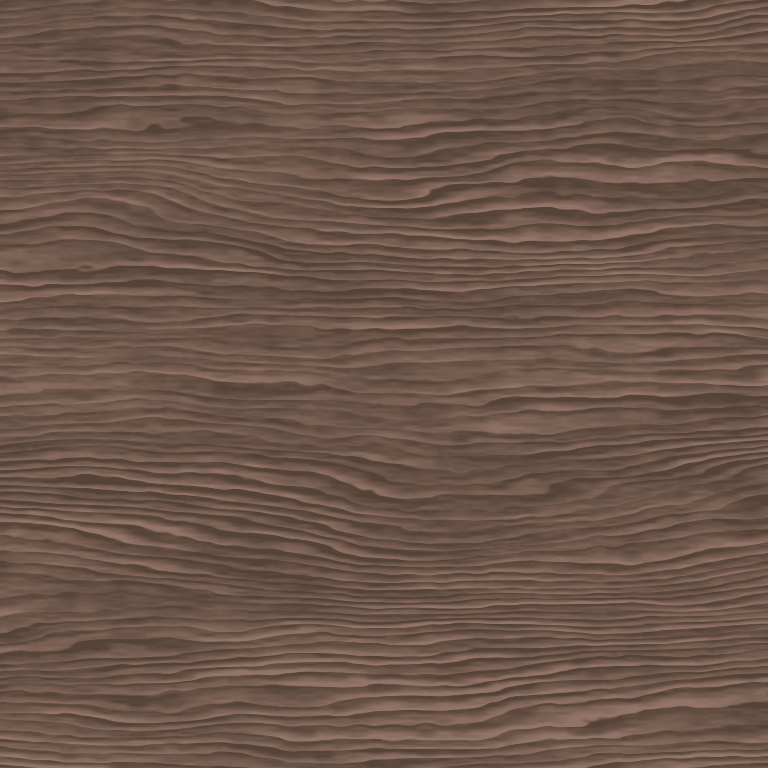
A Shadertoy shader for this texture:

```glsl
// Brown weathered wood with fine horizontal grain.
// A noise-warped height is cut into ridges; each one is pale at its lower
// edge, fades upward to dark, and carries fine fibres and broad tonal drift.

float hash(vec2 p) {
    return fract(sin(dot(p, vec2(127.1, 311.7))) * 43758.5453);
}

float noise(vec2 p) {
    vec2 i = floor(p), f = fract(p);
    f = f * f * f * (f * (f * 6.0 - 15.0) + 10.0);
    return mix(mix(hash(i), hash(i + vec2(1, 0)), f.x),
               mix(hash(i + vec2(0, 1)), hash(i + vec2(1, 1)), f.x), f.y);
}

float fbm(vec2 p) {
    float sum = 0.0, amp = 0.5;
    for (int i = 0; i < 4; i++) {
        sum += amp * noise(p);
        p = mat2(1.9, 0.15, -0.15, 2.1) * p + 17.3;
        amp *= 0.5;
    }
    return sum;
}

// Ring count across the plank: wide bends, merging rings and small ripples
float ringPhase(vec2 p) {
    float bend = 4.0 * noise(vec2(p.x * 1.5, p.y * 3.0) + 4.0);
    float merging = 7.0 * fbm(vec2(p.x * 1.6, p.y * 7.0) + 31.0);
    float ripple = 0.8 * noise(vec2(p.x * 10.0, p.y * 28.0));
    float jitter = 0.25 * noise(vec2(p.x * 45.0, p.y * 110.0));
    return p.y * 72.0 - p.x * 3.0 + bend + merging + ripple + jitter;
}

// Brightness of a ridge's lit edge, drifting along its length
float ridgePeak(float id, float x) {
    return 0.36 + 0.80 * noise(vec2(x * 5.0 + id * 3.7, id * 7.31));
}

float ridges(float phase, float x) {
    float id = floor(phase), f = fract(phase);
    float edge = clamp(fwidth(phase) * 1.1, 0.12, 0.6);
    float dark = -0.06 + 0.26 * noise(vec2(x * 6.0, id * 5.17 + 50.0));
    float fade = mix(ridgePeak(id, x), dark, smoothstep(-0.05, 0.85, f));
    return mix(fade, ridgePeak(id + 1.0, x), smoothstep(1.0 - edge, 1.0, f));
}

void mainImage(out vec4 fragColor, in vec2 fragCoord) {
    vec2 p = fragCoord / iResolution.y;
    float phase = ringPhase(p);

    // Ridges, worn flatter in places
    float relief = mix(0.5, 1.05, smoothstep(0.25, 0.6, fbm(p * vec2(3.0, 9.0) + 70.0)));
    float tone = mix(0.38, ridges(phase, p.x), relief);

    // Broad drift, then long and short fibres that follow the grain
    tone += 0.38 * (fbm(p * vec2(2.5, 8.0) + 11.0) - 0.47);
    tone += 0.26 * (noise(vec2(p.x * 18.0, phase * 3.3)) - 0.5);
    tone += 0.26 * (noise(vec2(p.x * 45.0, p.y * 230.0 + phase * 0.5)) - 0.5);
    tone += 0.10 * (noise(p * vec2(150.0, 400.0)) - 0.5);

    vec3 umber = vec3(0.330, 0.260, 0.212);
    vec3 rosewood = vec3(0.580, 0.462, 0.408);
    fragColor = vec4(mix(umber, rosewood, clamp(tone, 0.02, 0.98)), 1.0);
}
```
